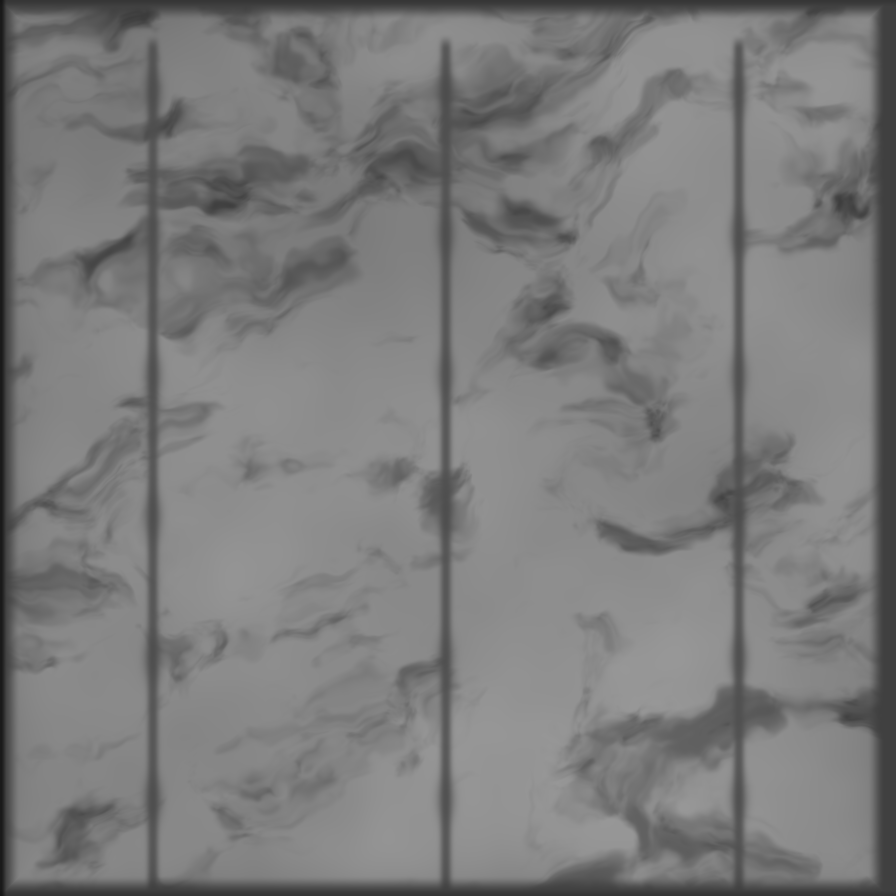
Give the GLSL for this texture, as a Shadertoy shader.

```glsl
// Weathered grey metal panel: three riveted vertical seams, cloudy stains and a dark soft frame.
#define SEAM_PITCH 0.327
#define SEAM_START 0.1706
#define SEAM_WIDTH 0.0062
#define SEAM_TOP 0.957
#define RIVET_PITCH 0.1577
#define RIVET_START 0.108
#define RIVET_SIZE vec2(0.0115, 0.027)
#define BASE_GREY 0.56
#define SEAM_GREY 0.31
#define FRAME_GREY 0.25
#define STAIN_DEPTH 0.21

float hash(vec2 p) {
    vec3 q = fract(vec3(p.xyx) * 0.1031);
    q += dot(q, q.yzx + 33.33);
    return fract((q.x + q.y) * q.z);
}

float valueNoise(vec2 p) {
    vec2 i = floor(p), f = fract(p);
    f = f * f * f * (f * (f * 6.0 - 15.0) + 10.0);
    return mix(mix(hash(i), hash(i + vec2(1, 0)), f.x),
               mix(hash(i + vec2(0, 1)), hash(i + vec2(1, 1)), f.x), f.y);
}

float fbm(vec2 p) {
    float sum = 0.0, amplitude = 0.53;
    for (int i = 0; i < 4; i++) {
        sum += amplitude * valueNoise(p);
        p = mat2(0.88, 0.47, -0.47, 0.88) * p * 2.03 + 17.3;
        amplitude *= 0.5;
    }
    return sum;
}

// Broad clouds plus slanted, ragged stains.
float weatheredGrey(vec2 uv) {
    vec2 slanted = mat2(0.94, -0.34, 0.34, 0.94) * uv;
    vec2 warp = vec2(fbm(uv * 7.0 + 3.1), fbm(uv * 7.0 + 41.7)) - 0.5;
    float clouds = fbm(uv * 3.5 + 8.4);
    float stains = fbm(slanted * vec2(8.0, 15.0) + warp * 2.2 + 23.0);
    float smudges = fbm(slanted * vec2(18.0, 32.0) + warp * 3.0 + 61.0);
    float grey = BASE_GREY + 0.16 * (clouds - 0.54);
    grey -= STAIN_DEPTH * smoothstep(0.5, 0.86, stains);
    grey -= 0.11 * smoothstep(0.52, 0.82, smudges) * smoothstep(0.36, 0.62, stains);
    return grey - 0.025 * smoothstep(0.1, 0.9, uv.y);
}

// Darkness of the seams (x) and of their rivets (y).
vec2 seamMask(vec2 uv) {
    float column = clamp(round((uv.x - SEAM_START) / SEAM_PITCH), 0.0, 2.0);
    float row = clamp(round((uv.y - RIVET_START) / RIVET_PITCH), 0.0, 5.0);
    float x = uv.x - SEAM_START - column * SEAM_PITCH;
    float y = uv.y - RIVET_START - row * RIVET_PITCH;
    float line = exp(-pow(abs(x) / SEAM_WIDTH, 2.4));
    line *= 1.0 - smoothstep(SEAM_TOP - 0.012, SEAM_TOP + 0.006, uv.y);
    vec2 r = vec2(x, y) / RIVET_SIZE;
    float wear = mix(0.65, 1.0, hash(vec2(column, row) + 5.0));
    return vec2(line, wear * exp(-pow(dot(r, r), 1.3)));
}

void mainImage(out vec4 fragColor, in vec2 fragCoord) {
    vec2 uv = fragCoord / iResolution.xy;
    float grey = weatheredGrey(uv);

    // Seams and rivets
    vec2 seam = seamMask(uv);
    grey = mix(grey, SEAM_GREY, 0.85 * seam.x);
    grey = mix(grey, SEAM_GREY - 0.03, 0.55 * seam.y);

    // Frame, wider on the right, with a shaded inner margin
    vec2 low = uv, high = vec2(0.991, 1.0) - uv;
    float edge = min(min(low.x, low.y), min(high.x, high.y));
    grey -= 0.10 * exp(-max(edge, 0.0) / 0.016);
    grey = mix(FRAME_GREY, grey, smoothstep(0.003, 0.023, edge));

    // Darkest strip on the left and a faint shade on the outer rim
    grey *= mix(0.4, 1.0, smoothstep(0.001, 0.008, uv.x));
    grey *= mix(0.85, 1.0, smoothstep(0.0, 0.008, min(uv.y, 1.0 - uv.y)));

    fragColor = vec4(vec3(clamp(grey, 0.0, 1.0)), 1.0);
}
```
